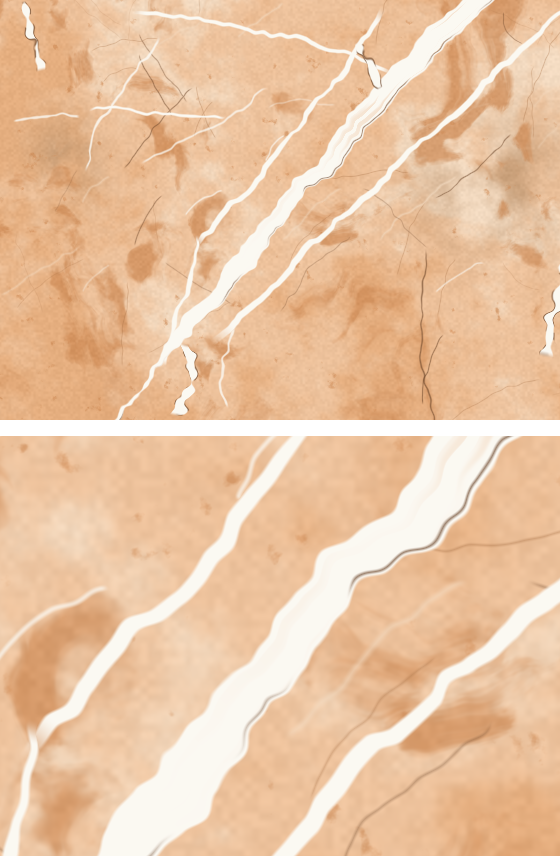
Top: the whole. Bottom: its middle third, enlarged.
A WebGL 2 fragment shader for this texture:

```glsl
#version 300 es
precision highp float;

uniform vec2 u_resolution;
out vec4 fragColor;

const vec3 ORANGE = vec3(0.9, 0.685, 0.5);
const vec3 PEACH = vec3(0.93, 0.76, 0.61);
const vec3 PALE = vec3(0.955, 0.86, 0.76);
const vec3 RUST = vec3(0.8, 0.53, 0.32);
const vec3 TAN = vec3(0.76, 0.6, 0.45);
const vec3 CALCITE = vec3(0.985, 0.975, 0.95);
const vec3 UMBER = vec3(0.42, 0.27, 0.16);

float hash(vec2 p) {
  return fract(sin(dot(p, vec2(127.1, 311.7))) * 43758.5453);
}

float noise(vec2 p) {
  vec2 i = floor(p), f = fract(p);
  f = f * f * (3.0 - 2.0 * f);
  return mix(mix(hash(i), hash(i + vec2(1, 0)), f.x),
             mix(hash(i + vec2(0, 1)), hash(i + vec2(1, 1)), f.x), f.y);
}

float fbm(vec2 p) {
  float sum = 0.0, amp = 0.5;
  for (int i = 0; i < 5; i++) {
    sum += amp * noise(p);
    p = mat2(1.6, 1.2, -1.2, 1.6) * p + 7.3;
    amp *= 0.5;
  }
  return sum;
}

float blob(vec2 p, vec2 center, float radius) {
  vec2 d = (p - center) / radius;
  return exp(-dot(d, d));
}

// Position along a bent, wobbling path (0 to 1) and signed distance from it
vec2 pathCoord(vec2 p, vec2 a, vec2 b, float bend, float wobble) {
  float len = length(b - a), seed = a.x * 37.0 + a.y * 91.0;
  vec2 dir = (b - a) / len, q = p - a;
  float s = dot(q, dir), t = s / len;
  float shake = noise(vec2(s * 15.0, seed)) + 0.5 * noise(vec2(s * 50.0, seed)) - 0.75;
  return vec2(t, dot(q, vec2(-dir.y, dir.x)) - bend * 4.0 * t * (1.0 - t) - wobble * shake);
}

float stroke(vec2 c, float halfWidth, float soft) {
  float ends = smoothstep(0.0, 0.06, c.x) * (1.0 - smoothstep(0.94, 1.0, c.x));
  return ends * (1.0 - smoothstep(halfWidth - soft, halfWidth + soft, abs(c.y)));
}

float vein(vec2 p, vec2 a, vec2 b, float bend, float halfWidth, float soft) {
  vec2 c = pathCoord(p, a, b, bend, 0.018);
  return stroke(c, halfWidth * (0.6 + 0.8 * noise(vec2(c.x * 12.0, a.x * 50.0))), soft);
}

// Randomly placed lines around a common angle
float scatter(vec2 p, float seed, float count, float angle, float spread, float halfWidth, float soft) {
  float cover = 0.0;
  for (float i = 0.0; i < count; i++) {
    vec2 a = vec2(hash(vec2(i, seed)) * 1.4, hash(vec2(i, seed + 3.0)));
    float turn = angle + spread * (hash(vec2(i, seed + 5.0)) - 0.5);
    float len = 0.06 + 0.2 * hash(vec2(i, seed + 8.0));
    vec2 c = pathCoord(p, a, a + len * vec2(cos(turn), sin(turn)), 0.01, 0.016);
    float strength = 0.3 + 0.7 * hash(vec2(i, seed + 11.0));
    cover = max(cover, strength * stroke(c, halfWidth, soft));
  }
  return cover;
}

// Broken crust: pale fill with a dark ragged rim
vec3 crust(vec3 col, vec2 p, vec2 a, vec2 b, float halfWidth, float soft) {
  vec2 c = pathCoord(p, a, b, 0.01, 0.035);
  float w = halfWidth * (2.2 * noise(p * 45.0) - 0.2);
  float rim = stroke(c, w + 0.003, soft) * smoothstep(0.35, 0.65, noise(p * 70.0));
  col = mix(col, UMBER, 0.8 * rim);
  return mix(col, CALCITE, stroke(c, w, soft));
}

vec3 ground(vec2 p) {
  vec2 warp = vec2(fbm(p * 3.0), fbm(p * 3.0 + 19.0)) - 0.5;
  float tone = 0.5 + 1.2 * (fbm(p * 3.5 + warp * 1.5) - 0.48) + 0.35 * (fbm(p * 22.0) - 0.48);
  tone += 0.45 * blob(p, vec2(1.3, 0.84), 0.14) + 0.18 * blob(p, vec2(0.95, 0.68), 0.13);
  tone += 0.05 * smoothstep(-0.1, 0.2, p.x - p.y - 0.2);
  vec3 col = mix(ORANGE, PEACH, smoothstep(0.28, 0.56, tone));
  col = mix(col, PALE, smoothstep(0.56, 0.85, tone));
  float shade = blob(p, vec2(1.18, 0.54), 0.16) + 0.8 * blob(p, vec2(0.16, 0.62), 0.09);
  col = mix(col, TAN, shade * smoothstep(0.25, 0.7, fbm(p * 9.0 + 4.0)));
  float stain = smoothstep(0.56, 0.76, fbm(p * 11.0 + warp * 5.0 + 31.0));
  stain += blob(p, vec2(0.28, 0.07), 0.06) * fbm(p * 30.0);
  col = mix(col, RUST, 0.7 * min(stain, 1.0));
  col = mix(col, RUST, 0.6 * smoothstep(0.7, 0.85, fbm(p * 38.0 + 11.0)));
  return col + 0.045 * (noise(p * 170.0) - 0.5);
}

void main() {
  vec2 p = gl_FragCoord.xy / u_resolution.y;
  float soft = max(0.0018, 1.0 / u_resolution.y);
  vec3 col = ground(p);

  // Hairline cracks and faint healed scratches
  col = mix(col, RUST * 0.8, 0.5 * scatter(p, 2.0, 26.0, 0.9, 3.1, 0.0006, soft));
  col = mix(col, UMBER, 0.7 * scatter(p, 47.0, 9.0, 2.0, 2.4, 0.0009, soft));
  col = mix(col, PALE, 0.7 * scatter(p, 71.0, 16.0, 0.65, 0.3, 0.002, soft * 1.5));
  float crack = vein(p, vec2(1.02, 0.41), vec2(1.05, -0.02), -0.035, 0.0013, soft);
  crack = max(crack, vein(p, vec2(1.04, 0.52), vec2(1.22, 0.68), 0.0, 0.001, soft));
  crack = max(crack, 0.5 * vein(p, vec2(0.87, 0.56), vec2(1.02, 0.41), 0.0, 0.001, soft));
  col = mix(col, UMBER, 0.65 * crack);

  // Secondary white veins
  float white = vein(p, vec2(0.5, 0.18), vec2(1.4, 1.02), 0.004, 0.0062, soft);
  white = max(white, vein(p, vec2(0.38, 0.13), vec2(0.477, 0.44), -0.012, 0.0045, soft));
  white = max(white, vein(p, vec2(0.463, 0.405), vec2(0.92, 0.98), -0.014, 0.0052, soft));
  white = max(white, vein(p, vec2(0.31, 0.97), vec2(0.94, 0.825), 0.028, 0.004, soft));
  white = max(white, vein(p, vec2(0.21, 0.745), vec2(0.54, 0.718), 0.0, 0.0027, soft));
  white = max(white, 0.85 * vein(p, vec2(0.39, 0.91), vec2(0.2, 0.59), -0.03, 0.0027, soft));
  white = max(white, 0.8 * vein(p, vec2(0.03, 0.715), vec2(0.19, 0.73), 0.01, 0.0025, soft));
  white = max(white, 0.75 * vein(p, vec2(0.33, 0.615), vec2(0.64, 0.79), -0.01, 0.0022, soft));
  white = max(white, 0.8 * vein(p, vec2(0.57, 0.22), vec2(0.53, 0.03), -0.02, 0.0026, soft));
  white = max(white, 0.7 * scatter(p, 93.0, 6.0, 0.5, 1.6, 0.0018, soft));
  col = mix(col, CALCITE, white);

  // Broad diagonal vein with inner streaks and a dark lower edge
  vec2 c = pathCoord(p, vec2(0.23, -0.076), vec2(1.211, 1.076), 0.034, 0.022);
  float w = mix(0.008, 0.022, smoothstep(0.1, 0.33, c.x)) + 0.005 * smoothstep(0.66, 0.85, c.x);
  w += 0.011 * (noise(vec2(c.x * 13.0, 5.0)) - 0.5) + 0.005 * (noise(p * 60.0) - 0.5);
  col = mix(col, CALCITE, stroke(c, w, soft));
  float fiber = smoothstep(0.6, 0.8, noise(vec2(c.x * 9.0, c.y * 170.0)));
  col = mix(col, PEACH, 0.5 * fiber * stroke(c, w * 0.8, soft) * smoothstep(0.35, 0.85, c.x));
  float edge = stroke(vec2(c.x, c.y + w * 0.82), 0.0009, soft);
  col = mix(col, UMBER, 0.75 * edge * smoothstep(0.3, 0.55, noise(vec2(c.x * 18.0, 9.0))));

  // Crumbling pockets
  col = crust(col, p, vec2(0.06, 1.0), vec2(0.1, 0.83), 0.007, soft);
  col = crust(col, p, vec2(1.345, 0.42), vec2(1.29, 0.15), 0.011, soft);
  col = crust(col, p, vec2(0.45, 0.18), vec2(0.41, 0.01), 0.01, soft);
  col = crust(col, p, vec2(0.85, 0.9), vec2(0.91, 0.79), 0.007, soft);

  fragColor = vec4(clamp(col, 0.0, 1.0), 1.0);
}
```
